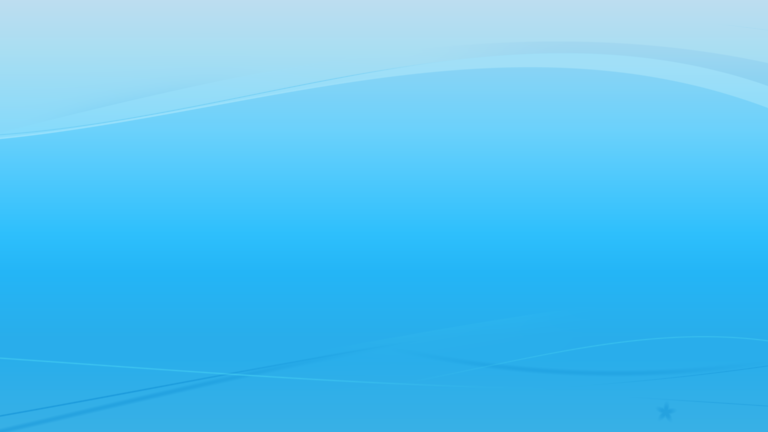
A WebGL 1 fragment shader for this background:

```glsl
precision highp float;
// Calm blue backdrop: a vertical gradient under a pale sky, parted by a
// sweeping translucent ribbon, with faint strands crossing the lower part.
// Every edge is a cubic through four heights spaced evenly across the width.
uniform vec2 u_resolution;

// Height at x of the cubic through k at x = 0, 1/3, 2/3 and 1.
float curve(float x, vec4 k) {
  float s = 3.0 * x;
  float a = s - 1.0, b = s - 2.0, c = s - 3.0;
  return dot(k, vec4(-a * b * c / 6.0, s * b * c / 2.0, -s * a * c / 2.0, s * a * b / 6.0));
}

// Linear 0..1 ramp between two values.
float ramp(float from, float to, float v) {
  return clamp((v - from) / (to - from), 0.0, 1.0);
}

// Smooth coverage of the area above a signed height difference.
float above(float d, float soft) {
  return smoothstep(-soft, soft, d);
}

// Coverage of a line with the given half width.
float strand(float d, float halfWidth, float soft) {
  return above(halfWidth - abs(d), soft);
}

// Horizontal visibility: fades in over a..b and out over c..d.
float span(float x, float a, float b, float c, float d) {
  return smoothstep(a, b, x) * (1.0 - smoothstep(c, d, x));
}

vec3 bodyColor(float y) {
  vec3 c = mix(vec3(0.22, 0.69, 0.90), vec3(0.16, 0.68, 0.92), ramp(0.0, 0.17, y));
  c = mix(c, vec3(0.14, 0.71, 0.965), ramp(0.22, 0.37, y));
  c = mix(c, vec3(0.18, 0.75, 0.99), ramp(0.37, 0.46, y));
  c = mix(c, vec3(0.42, 0.82, 0.985), ramp(0.46, 0.70, y));
  return mix(c, vec3(0.54, 0.83, 0.96), ramp(0.70, 0.85, y));
}

vec3 skyColor(float y) {
  vec3 c = mix(vec3(0.52, 0.85, 0.98), vec3(0.66, 0.87, 0.95), ramp(0.69, 0.88, y));
  return mix(c, vec3(0.74, 0.865, 0.94), ramp(0.88, 1.0, y));
}

// Soft five-lobed spot.
float blot(vec2 p, float radius) {
  float lobes = 1.0 + 0.3 * cos(5.0 * atan(p.y, p.x + 0.00001) - 1.0);
  return 1.0 - smoothstep(0.3, 1.1, length(p) / (radius * lobes));
}

void main() {
  vec2 uv = gl_FragCoord.xy / u_resolution;
  float x = uv.x, y = uv.y;
  float soft = 1.0 / u_resolution.y;

  vec3 deepBlue = vec3(0.07, 0.57, 0.84);
  vec3 aqua = vec3(0.26, 0.80, 0.95);
  vec3 ribbonColor = mix(vec3(0.53, 0.86, 0.985), vec3(0.63, 0.875, 0.97), ramp(0.70, 0.85, y));
  vec3 shadeColor = mix(vec3(0.43, 0.79, 0.95), vec3(0.63, 0.84, 0.94), ramp(0.70, 0.90, y));

  // Signed heights above the three ribbon edges
  float lower = y - curve(x, vec4(0.678, 0.773, 0.844, 0.750));
  float middle = y - curve(x, vec4(0.688, 0.782, 0.873, 0.801));
  float upper = y - curve(x, vec4(0.693, 0.829, 0.902, 0.854));

  // Sky with the shadow cast upward on the left
  vec3 sky = skyColor(y);
  float shadow = above(upper, soft) * exp(-max(upper, 0.0) * 45.0);
  sky = mix(sky, shadeColor, 0.4 * shadow * span(x, 0.02, 0.15, 0.20, 0.36));

  // Ribbon: pale fold on the left, darker fold on the right
  float leftFold = span(x, -0.1, 0.0, 0.25, 0.50);
  float rightFold = smoothstep(0.52, 0.76, x);
  vec3 fold = mix(sky, ribbonColor, 0.7 * leftFold);
  fold = mix(fold, shadeColor, 0.85 * rightFold);
  vec3 top = mix(fold, sky, above(upper, soft));
  top = mix(ribbonColor, top, above(middle, soft));
  float seam = strand(middle, 0.0012, soft) * (1.0 - smoothstep(0.40, 0.60, x));
  top = mix(top, vec3(0.38, 0.78, 0.95), 0.5 * seam);
  float wisp = y - curve(x, vec4(0.99, 0.99, 0.98, 0.930));
  top = mix(top, shadeColor, 0.35 * strand(wisp, 0.001, soft) * smoothstep(0.92, 0.98, x));

  // Lower body: broad faint sheen, then dark strands
  vec3 body = bodyColor(y);
  float sheen = y - curve(x, vec4(0.060, 0.160, 0.265, 0.330));
  float sheenFade = exp(-max(-sheen, 0.0) * 28.0) * above(-sheen, soft);
  body = mix(body, aqua, 0.13 * sheenFade * span(x, 0.40, 0.55, 0.65, 0.78));

  float dark = y - curve(x, vec4(0.037, 0.146, 0.245, 0.306));
  body = mix(body, deepBlue, 0.65 * strand(dark, 0.0018, soft) * span(x, -0.2, -0.1, 0.15, 0.58));
  dark = y - curve(x, vec4(0.001, 0.137, 0.248, 0.300));
  body = mix(body, deepBlue, 0.42 * strand(dark, 0.005, 2.0 * soft) * span(x, -0.2, -0.1, 0.18, 0.55));
  dark = y - curve(x, vec4(0.560, 0.282, 0.148, 0.162));
  body = mix(body, deepBlue, 0.32 * strand(dark, 0.005, 2.0 * soft) * span(x, 0.48, 0.70, 0.80, 1.05));
  dark = y - curve(x, vec4(0.120, 0.090, 0.097, 0.153));
  body = mix(body, deepBlue, 0.35 * strand(dark, 0.0012, soft) * smoothstep(0.72, 0.95, x));
  dark = y - curve(x, vec4(0.160, 0.130, 0.097, 0.060));
  body = mix(body, deepBlue, 0.30 * strand(dark, 0.0012, soft) * smoothstep(0.80, 0.95, x));

  // Bright strands
  float bright = y - curve(x, vec4(0.171, 0.130, 0.102, 0.106));
  body = mix(body, aqua, 0.65 * strand(bright, 0.0016, soft) * span(x, -0.2, -0.1, 0.30, 0.72));
  bright = y - curve(x, vec4(0.259, 0.074, 0.164, 0.211));
  body = mix(body, aqua, 0.5 * strand(bright, 0.0014, soft) * smoothstep(0.48, 0.80, x));

  // Small spot near the lower right corner
  vec2 spot = (uv - vec2(0.867, 0.046)) * vec2(u_resolution.x / u_resolution.y, 1.0);
  body = mix(body, deepBlue, 0.45 * blot(spot, 0.021));

  // Join the halves with a light rim along the ribbon's lower edge
  vec3 color = mix(body, top, above(lower, soft));
  float rim = strand(lower - 0.002, 0.0015, soft) * (1.0 - smoothstep(0.20, 0.60, x));
  gl_FragColor = vec4(mix(color, vec3(0.66, 0.90, 0.99), 0.5 * rim), 1.0);
}
```
